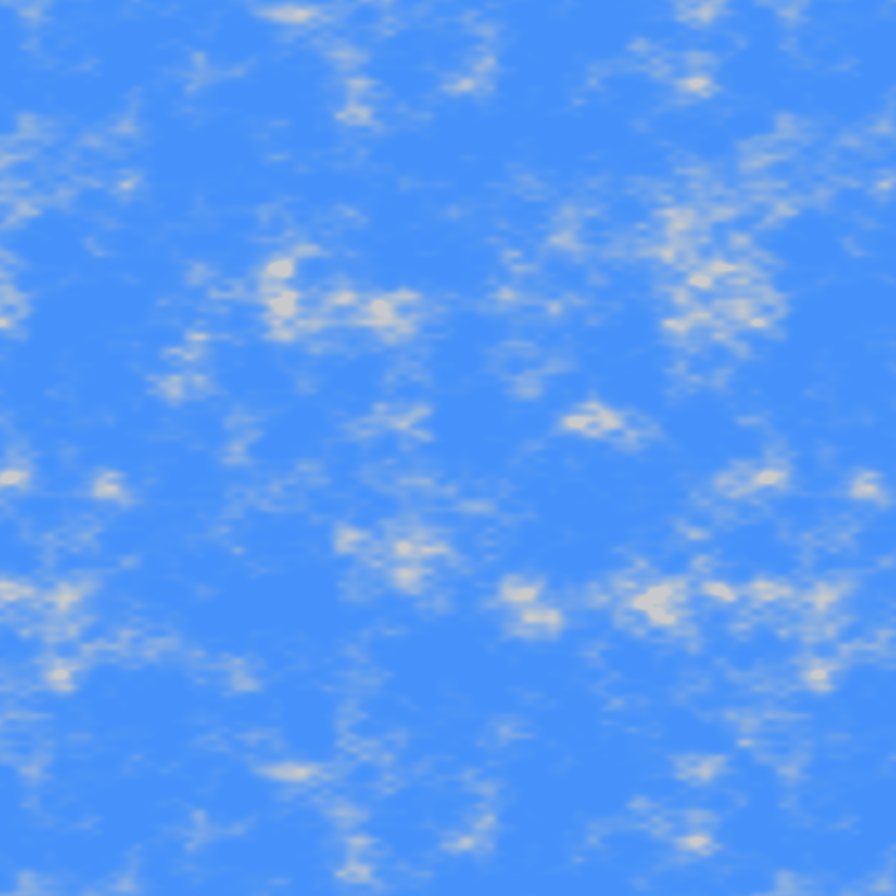
Reproduce this texture procedurally as a WebGL 1 fragment shader.

```glsl
precision highp float;

uniform vec2 u_resolution;

const vec3 SKY_BLUE = vec3(0.280, 0.574, 0.980);
const vec3 CLOUD_GREY = vec3(0.780, 0.790, 0.800);

const float TILE_SIZE = 0.846;             // repeat length in canvas heights
const vec2 BASE_CELLS = vec2(13.0, 13.0);  // coarsest noise cells per tile
const vec2 CELL_GROWTH = vec2(1.67, 2.04); // finer octaves become flat streaks
const int OCTAVES = 4;
const float GAIN = 0.73;

const float CLEAR_LEVEL = 0.386;           // noise below this is open sky
const float CLOUD_RANGE = 0.410;           // noise span up to full cloud
const float CLOUD_CURVE = 2.05;

float hash(vec2 p) {
  return fract(sin(dot(p, vec2(127.1, 311.7))) * 43758.5453);
}

// Value noise that wraps after the given number of cells
float tiledNoise(vec2 p, vec2 cells, float seed) {
  vec2 cell = floor(p);
  vec2 f = fract(p);
  vec2 blend = f * f * (3.0 - 2.0 * f);
  vec2 low = mod(cell, cells) + seed;
  vec2 high = mod(cell + 1.0, cells) + seed;
  float bottom = mix(hash(low), hash(vec2(high.x, low.y)), blend.x);
  float top = mix(hash(vec2(low.x, high.y)), hash(high), blend.x);
  return mix(bottom, top, blend.y);
}

// Sum of octaves, normalised to 0..1
float cloudNoise(vec2 tilePos) {
  float sum = 0.0;
  float total = 0.0;
  float weight = 1.0;
  vec2 scale = BASE_CELLS;
  for (int i = 0; i < OCTAVES; i++) {
    vec2 cells = floor(scale);
    float seed = 17.3 * float(i + 1);
    vec2 shift = vec2(0.37, 0.61) * float(i);
    sum += weight * tiledNoise(tilePos * cells + shift, cells, seed);
    total += weight;
    weight *= GAIN;
    scale *= CELL_GROWTH;
  }
  return sum / total;
}

void main() {
  vec2 uv = gl_FragCoord.xy / u_resolution.y;
  float noise = cloudNoise(uv / TILE_SIZE);

  // Faint haze rising softly into dense cloud cores
  float density = clamp((noise - CLEAR_LEVEL) / CLOUD_RANGE, 0.0, 1.0);
  float cover = pow(density, CLOUD_CURVE);

  gl_FragColor = vec4(mix(SKY_BLUE, CLOUD_GREY, cover), 1.0);
}
```
